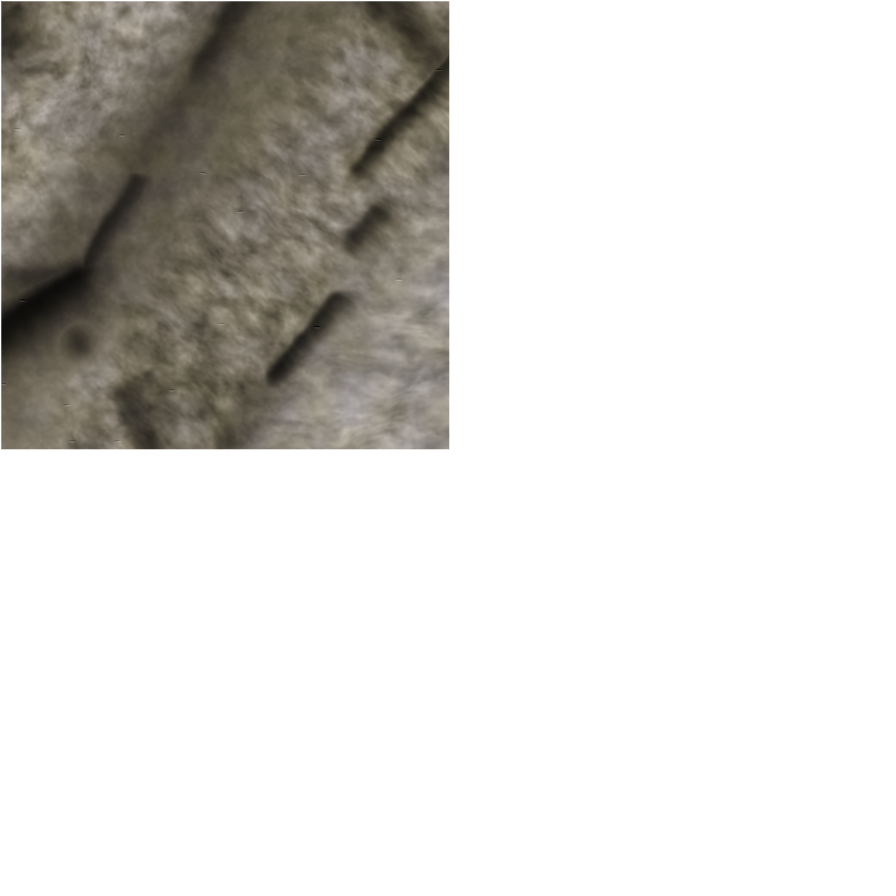
Write a Shadertoy shader that draws this texture.

```glsl
// A patch of weathered rock fills the upper left quarter of a white canvas.
// Broad tones follow diagonal folds, value noise gives the blurry mottling,
// and tapered segments with one soft side carve the dark crevices.

float hash(vec2 p) {
    vec3 h = fract(vec3(p.xyx) * 0.1031);
    h += dot(h, h.yzx + 33.33);
    return fract((h.x + h.y) * h.z);
}

// Smooth value noise, centred on zero
float noise(vec2 p) {
    vec2 i = floor(p), f = fract(p);
    f = f * f * (3.0 - 2.0 * f);
    float low = mix(hash(i), hash(i + vec2(1, 0)), f.x);
    float high = mix(hash(i + vec2(0, 1)), hash(i + vec2(1, 1)), f.x);
    return mix(low, high, f.y) - 0.5;
}

float fbm(vec2 p) {
    float sum = 0.0, amp = 0.6;
    for (int i = 0; i < 3; i++) {
        sum += amp * noise(p);
        p = mat2(1.6, 1.2, -1.2, 1.6) * p + 17.3;
        amp *= 0.55;
    }
    return sum;
}

// Dark groove from a to b: crisp to the upper left, soft to the lower right
float crevice(vec2 p, vec2 a, vec2 b, float width) {
    vec2 ab = b - a;
    float t = clamp(dot(p - a, ab) / dot(ab, ab), 0.0, 1.0);
    vec2 away = p - a - ab * t;
    float soft = smoothstep(-0.02, 0.02, dot(away, vec2(0.7)));
    float w = width * mix(0.75, 1.5, soft);
    return exp(-dot(away, away) / (w * w));
}

// Soft round patch of light or shade
float blob(vec2 p, vec2 centre, float radius) {
    vec2 d = (p - centre) / radius;
    return exp(-dot(d, d));
}

vec3 rock(vec2 uv) {
    vec2 p = uv + 0.035 * vec2(fbm(uv * 7.0), fbm(uv * 7.0 + 40.0));

    // Position across and along the folds
    float across = dot(p - vec2(0.0, 0.74), vec2(0.81, 0.59));
    float along = dot(p - vec2(0.0, 0.74), vec2(0.59, -0.81));
    float leftFace = 1.0 - smoothstep(-0.16, 0.0, across);
    float rightFace = smoothstep(0.48, 0.74, across);
    float ridge = smoothstep(0.1, 0.32, across) * (1.0 - rightFace);

    // Broad light and shade
    float tone = 0.375 + 0.16 * leftFace + 0.07 * ridge + 0.22 * rightFace;
    tone += 0.05 * smoothstep(0.2, 0.8, along) * ridge;
    tone += 0.12 * blob(p, vec2(0.18, 0.85), 0.10) + 0.07 * blob(p, vec2(0.06, 0.97), 0.12);
    tone += 0.06 * fbm(p * 6.0);

    // Mottling: round grains on the left, slanted grains in the middle, long ripples on the right
    vec2 slant = vec2(p.x * 0.8 + p.y * 0.6, p.y * 0.8 - p.x * 0.6);
    float grains = fbm(p * 32.0);
    float slanted = fbm(slant * vec2(22.0, 38.0) + 9.0);
    float ripples = fbm((p + 0.03 * noise(p * 12.0)) * vec2(17.0, 34.0) + 60.0);
    tone += 0.40 * grains * leftFace + 0.36 * slanted * ridge + 0.32 * ripples * rightFace;
    tone += 0.12 * grains * (1.0 - leftFace) + 0.025 * noise(uv * 130.0);

    // Long left crevice, deepest at its lower end
    float dark = 0.85 * crevice(p, vec2(-0.02, 0.75), vec2(0.16, 0.61), 0.050);
    dark = max(dark, 0.45 * crevice(p, vec2(0.03, 0.62), vec2(0.16, 0.59), 0.035));
    dark = max(dark, 0.60 * crevice(p, vec2(0.18, 0.60), vec2(0.30, 0.40), 0.025));
    dark = max(dark, 0.28 * crevice(p, vec2(0.31, 0.37), vec2(0.44, 0.17), 0.045));
    dark = max(dark, 0.55 * crevice(p, vec2(0.45, 0.15), vec2(0.54, -0.02), 0.035));

    // Broken right crevice
    dark = max(dark, 0.70 * crevice(p, vec2(0.80, 0.37), vec2(1.02, 0.13), 0.022));
    dark = max(dark, 0.62 * crevice(p, vec2(0.79, 0.53), vec2(0.84, 0.47), 0.025));
    dark = max(dark, 0.70 * crevice(p, vec2(0.61, 0.84), vec2(0.76, 0.67), 0.022));
    dark = max(dark, 0.30 * crevice(p, vec2(0.50, 0.98), vec2(0.60, 0.86), 0.040));

    // Shaded corners and hollows
    dark = max(dark, 0.65 * blob(p, vec2(0.0, 0.07), 0.10));
    dark = max(dark, 0.55 * crevice(p, vec2(0.85, 0.0), vec2(0.97, 0.12), 0.050));
    dark = max(dark, 0.55 * blob(p, vec2(0.17, 0.765), 0.035));
    dark = max(dark, 0.50 * crevice(p, vec2(0.28, 0.88), vec2(0.34, 1.02), 0.035));
    tone = clamp(tone * (1.0 - dark), 0.04, 0.85);

    // Brown shadows fade to grey highlights, cooler on the right face
    vec3 tint = mix(vec3(1.0, 0.93, 0.78), vec3(1.0, 0.955, 0.89), smoothstep(0.3, 0.7, tone));
    tint = mix(tint, vec3(1.0, 0.975, 0.94), 0.6 * rightFace);
    tint.b += 0.10 * noise(p * 14.0 + 80.0);
    vec3 colour = tone * tint;

    // Sparse thin flecks, each half dark and half pale
    for (int i = 0; i < 16; i++) {
        vec2 seed = vec2(float(i), 5.0);
        vec2 d = uv - vec2(hash(seed), hash(seed + 31.0));
        d.y -= 0.3 * d.x * (hash(seed + 7.0) - 0.5);
        float fleck = smoothstep(1.0, 0.4, length(d / vec2(0.012, 0.004)));
        colour += 0.22 * fleck * smoothstep(-0.002, 0.002, d.y) - 0.11 * fleck;
    }
    return colour;
}

void mainImage(out vec4 fragColor, in vec2 fragCoord) {
    // Patch coordinates: one unit wide, y downward from the top left corner
    vec2 uv = 2.0 * vec2(fragCoord.x, iResolution.y - fragCoord.y) / iResolution.xy;
    vec2 fromCentre = abs(uv - 0.503) - 0.5;
    float pixel = 2.0 / iResolution.y;
    float mask = 1.0 - smoothstep(-0.5 * pixel, 0.5 * pixel, max(fromCentre.x, fromCentre.y));
    fragColor = vec4(mix(vec3(1.0), rock(uv), mask), 1.0);
}
```
